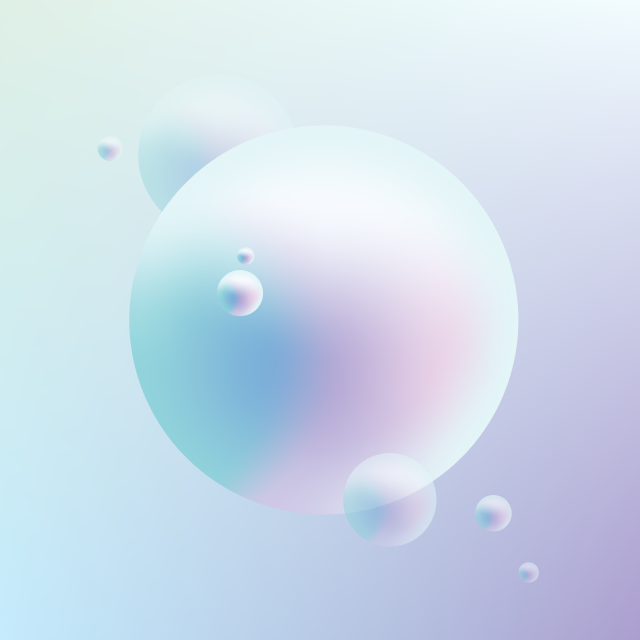
This background is drawn by a WebGL 1 fragment shader. Its source:

```glsl
precision highp float;
// Draws translucent pearl spheres floating over a soft pastel gradient.

uniform vec2 u_resolution;

// Smooth quadratic blend passing through three colours at t = 0, 0.5 and 1.
vec3 blendThree(vec3 a, vec3 b, vec3 c, float t) {
    float u = 1.0 - t;
    return a * u * (u - t) + b * 4.0 * t * u + c * t * (t - u);
}

// Backdrop: mint and ice above, sky blue and lavender below.
vec3 backdrop(vec2 uv) {
    vec3 bottomRow = blendThree(vec3(0.77, 0.92, 0.99), vec3(0.72, 0.79, 0.90),
                                vec3(0.67, 0.62, 0.81), uv.x);
    vec3 middleRow = blendThree(vec3(0.82, 0.93, 0.94), vec3(0.81, 0.87, 0.93),
                                vec3(0.79, 0.79, 0.90), uv.x);
    vec3 topRow = blendThree(vec3(0.875, 0.94, 0.90), vec3(0.91, 0.965, 0.96),
                             vec3(0.95, 0.99, 1.0), uv.x);
    return blendThree(bottomRow, middleRow, topRow, uv.y);
}

// Pearl surface, with q running from -1 to 1 across the sphere.
vec3 pearl(vec2 q) {
    vec3 blue = vec3(0.48, 0.68, 0.85);
    vec3 teal = vec3(0.57, 0.83, 0.86);
    vec3 violet = vec3(0.69, 0.65, 0.83);
    vec3 pink = vec3(0.92, 0.83, 0.91);
    vec3 lilac = vec3(0.84, 0.82, 0.92);
    vec3 white = vec3(0.965, 0.98, 0.995);
    vec3 ice = vec3(0.89, 0.96, 0.97);

    // Cool left side and warm right side meet along a curved seam.
    float fromBlue = length(q - vec2(-0.2, -0.25));
    vec3 cool = mix(blue, teal, smoothstep(0.0, 0.8, fromBlue));
    vec3 warm = mix(violet, pink, smoothstep(-0.1, 0.7, q.x));
    warm = mix(warm, lilac, 0.8 * smoothstep(0.3, 1.0, -q.y));
    float seam = -0.08 - 0.7 * (q.y + 0.2) * (q.y + 0.2);
    vec3 color = mix(cool, warm, smoothstep(-0.25, 0.2, q.x - seam));

    // Highlight from above, drooping towards the right.
    float height = q.y - 0.3 * max(-q.x, 0.0);
    color = mix(color, white, smoothstep(-0.25, 0.6, height));

    // Icy rim along the right and top.
    float rim = smoothstep(0.6, 1.0, length(q));
    float rimSide = smoothstep(-0.3, 0.8, max(q.x, q.y));
    return mix(color, ice, rim * rimSide);
}

// Lays one sphere over the colour below it.
vec3 addSphere(vec3 below, vec2 p, vec2 center, float radius, float opacity, float pixel) {
    vec2 offset = p - center;
    float cover = clamp(0.5 + (radius - length(offset)) / pixel, 0.0, 1.0);
    return mix(below, pearl(offset / radius), cover * opacity);
}

void main() {
    float side = min(u_resolution.x, u_resolution.y);
    float pixel = 1.0 / side;
    vec2 p = (gl_FragCoord.xy - 0.5 * u_resolution) / side + 0.5;
    vec3 color = backdrop(gl_FragCoord.xy / u_resolution);

    // Faint spheres behind
    color = addSphere(color, p, vec2(0.341, 0.758), 0.125, 0.42, pixel);
    color = addSphere(color, p, vec2(0.172, 0.768), 0.0195, 0.6, pixel);

    // Main sphere
    color = addSphere(color, p, vec2(0.506, 0.500), 0.304, 1.0, pixel);

    // Small spheres in front
    color = addSphere(color, p, vec2(0.384, 0.600), 0.0135, 0.9, pixel);
    color = addSphere(color, p, vec2(0.375, 0.542), 0.036, 1.0, pixel);
    color = addSphere(color, p, vec2(0.609, 0.219), 0.073, 0.55, pixel);
    color = addSphere(color, p, vec2(0.771, 0.198), 0.0285, 0.65, pixel);
    color = addSphere(color, p, vec2(0.826, 0.1055), 0.016, 0.5, pixel);

    gl_FragColor = vec4(color, 1.0);
}
```
